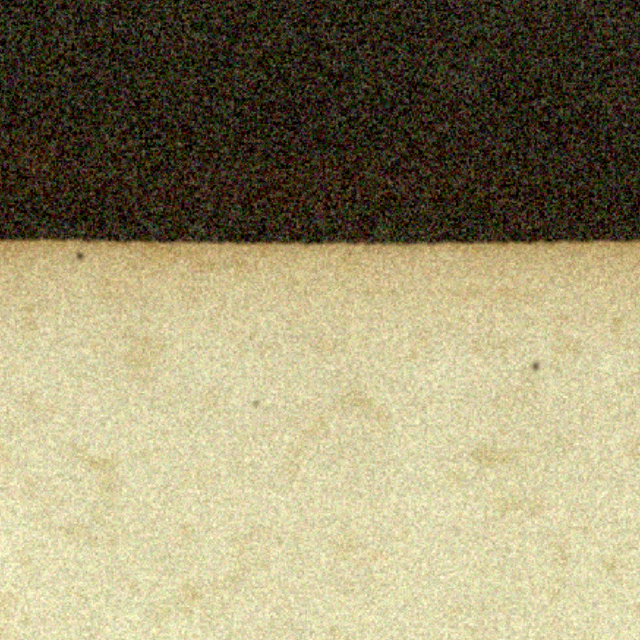
Reproduce this texture procedurally as a Shadertoy shader.

```glsl
// A dark grainy band above a sheet of aged cream paper, joined by a soft sagging edge.
// Vertical gradients give the base tones; layered value noise adds mottling and
// coloured film grain, and soft elliptical falloffs add specks and stains.

vec3 hash32(vec2 p) {
    vec3 q = fract(p.xyx * vec3(0.1031, 0.1030, 0.0973));
    q += dot(q, q.yxz + 33.33);
    return fract((q.xxy + q.yzz) * q.zyx);
}

// Three independent channels of smooth noise, centred on zero
vec3 valueNoise(vec2 p) {
    vec2 cell = floor(p);
    vec2 f = fract(p);
    f = f * f * (3.0 - 2.0 * f);
    vec3 low = mix(hash32(cell), hash32(cell + vec2(1.0, 0.0)), f.x);
    vec3 high = mix(hash32(cell + vec2(0.0, 1.0)), hash32(cell + vec2(1.0)), f.x);
    return mix(low, high, f.y) - 0.5;
}

float fractalNoise(vec2 p) {
    float sum = 0.0;
    float weight = 0.5;
    for (int octave = 0; octave < 4; octave++) {
        sum += weight * valueNoise(p).x;
        p = p * 2.03 + vec2(17.3, 9.1);
        weight *= 0.5;
    }
    return sum;
}

float softSpot(vec2 uv, vec2 centre, vec2 radius) {
    vec2 d = (uv - centre) / radius;
    return exp(-dot(d, d));
}

// Grain mixes a shared brightness with separate channel colour
vec3 filmGrain(vec2 uv, float chroma) {
    vec3 n = 0.65 * valueNoise(uv * 245.0 + 31.0)
           + 0.55 * valueNoise(uv * 437.0 + 83.0);
    float brightness = dot(n, vec3(0.577));
    return mix(vec3(brightness), n, chroma);
}

float edgeHeight(float x) {
    float sag = (x - 0.56) / 0.5;
    return 0.6205 + 0.0055 * min(sag * sag, 1.0);
}

vec3 darkBand(vec2 uv, vec3 grain) {
    vec3 color = mix(vec3(0.160, 0.128, 0.068), vec3(0.176, 0.152, 0.088),
                     smoothstep(0.70, 1.0, uv.y));
    // Warm brown glow drifting down to the right
    float glow = softSpot(uv, vec2(0.05, 0.755), vec2(0.10, 0.045))
               + softSpot(uv, vec2(0.46, 0.705), vec2(0.32, 0.045));
    color += vec3(0.050, 0.020, 0.002) * glow;
    color += vec3(0.025, 0.023, 0.018) * softSpot(uv, vec2(0.5, 0.635), vec2(0.9, 0.025));
    color += 0.04 * fractalNoise(uv * 7.0 + 4.0);
    return color + 0.50 * grain;
}

vec3 agedPaper(vec2 uv, float depth, vec3 grain) {
    vec3 color = mix(vec3(0.815, 0.745, 0.550), vec3(0.858, 0.828, 0.662),
                     smoothstep(0.0, 0.20, depth));
    color = mix(color, vec3(0.885, 0.862, 0.695), smoothstep(0.15, 0.60, depth));

    // Tan shading under the edge, stronger toward the sides
    float side = abs(uv.x - 0.5) * 2.0;
    color -= vec3(0.13, 0.17, 0.19) * exp(-max(depth, 0.0) / 0.018);
    color -= vec3(0.030, 0.045, 0.055) * side * side * exp(-max(depth, 0.0) / 0.07);
    color += 0.025 * softSpot(uv, vec2(0.0, 0.15), vec2(0.06, 0.22));

    // Broad mottling and small ochre blotches
    color += vec3(0.035, 0.050, 0.060) * fractalNoise(uv * 9.0);
    float blotch = smoothstep(0.07, 0.30, fractalNoise(uv * 24.0 + 50.0));
    color -= vec3(0.030, 0.050, 0.075) * blotch;

    // Faint stains
    float stain = softSpot(uv, vec2(0.160, 0.277), vec2(0.026, 0.010))
                + softSpot(uv, vec2(0.780, 0.285), vec2(0.025, 0.012))
                + softSpot(uv, vec2(0.300, 0.070), vec2(0.020, 0.018))
                + softSpot(uv, vec2(0.572, 0.367), vec2(0.014, 0.012));
    color -= vec3(0.045, 0.075, 0.120) * stain;
    color += 0.27 * grain;

    // Dark specks
    float speck = softSpot(uv, vec2(0.125, 0.600), vec2(0.0055, 0.0060))
                + 0.85 * softSpot(uv, vec2(0.837, 0.428), vec2(0.0060, 0.0070))
                + 0.40 * softSpot(uv, vec2(0.401, 0.370), vec2(0.0055, 0.0060));
    return mix(color, vec3(0.27, 0.23, 0.13), 0.85 * speck);
}

void mainImage(out vec4 fragColor, in vec2 fragCoord) {
    vec2 uv = fragCoord / iResolution.xy;
    float roughness = 0.003 * valueNoise(vec2(uv.x * 110.0, 7.0)).x;
    float depth = edgeHeight(uv.x) + roughness - uv.y;
    float paperMask = smoothstep(-0.005, 0.006, depth);

    vec3 dark = darkBand(uv, filmGrain(uv, 0.55));
    vec3 paper = agedPaper(uv, depth, filmGrain(uv + 2.0, 0.45));
    vec3 color = mix(dark, paper, paperMask);
    fragColor = vec4(clamp(color, 0.0, 1.0), 1.0);
}
```
